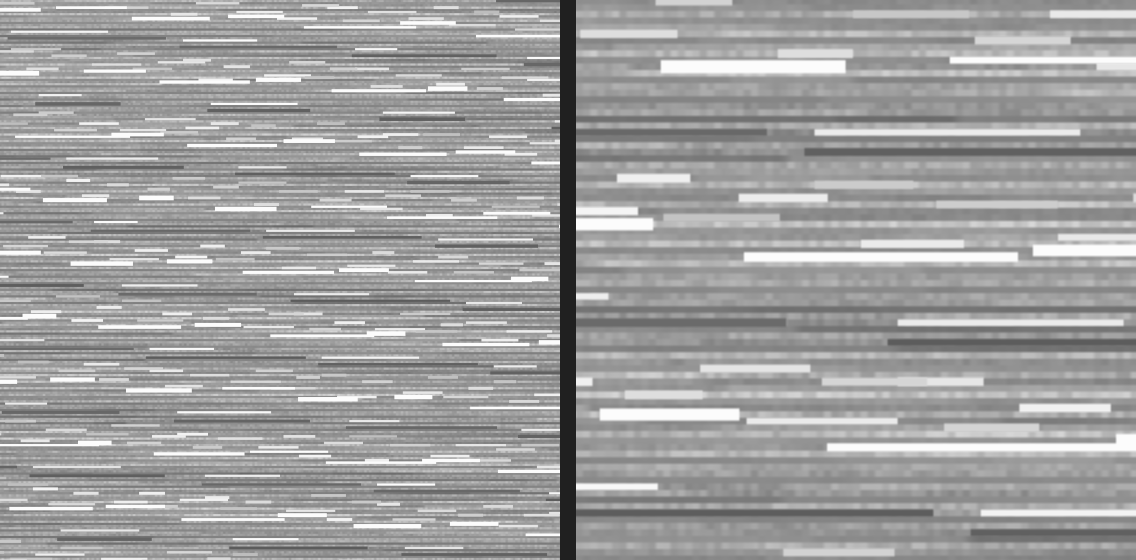
Left: the whole. Right: its middle third, enlarged.
A three.js fragment shader for this texture:

```glsl
// Brushed grey surface: fine horizontal rows of varying tone with faint speckle,
// crossed by thin white, pale and dark dashes. The dashes repeat on a slanted
// lattice, with length, height and tone varied by hash in every lattice cell.
varying vec2 vUv;

const float ROWS = 256.0;                   // thin rows across the height
const float TAU = 6.2831853;
const vec2 STEP_A = vec2(0.3073, 0.0153);   // lattice step along a row
const vec2 STEP_B = vec2(0.0495, 0.1133);   // lattice step down the sheet
const vec2 ORIGIN = vec2(0.0195, 0.0560);

const float WHITE = 0.99;
const float DARK = 0.36;
const float MID_GREY = 0.607;

float hash(vec2 p) {
  return fract(sin(dot(p, vec2(127.1, 311.7))) * 43758.5453);
}

// Random levels along a row, joined by a blend of the given width.
float rowNoise(float x, float row, float blend) {
  float cell = floor(x);
  float t = smoothstep(1.0 - blend, 1.0, x - cell);
  return mix(hash(vec2(cell, row)), hash(vec2(cell + 1.0, row)), t);
}

// Coordinates of a point counted in lattice steps.
vec2 toLattice(vec2 p) {
  float area = STEP_A.x * STEP_B.y - STEP_A.y * STEP_B.x;
  return vec2(p.x * STEP_B.y - p.y * STEP_B.x,
              p.y * STEP_A.x - p.x * STEP_A.y) / area;
}

// Tone of one fine row: regular ribs, long level changes and speckle.
float rowTone(float x, float row) {
  float rib = cos(TAU * row / 2.9);
  float longLevel = rowNoise(x * 3.0 + hash(vec2(row, 3.7)) * 9.0, row, 0.03) - 0.5;
  float shortLevel = rowNoise(x * 14.0 + hash(vec2(row, 8.1)) * 9.0, row + 400.0, 0.1) - 0.5;
  float speckle = rowNoise(x * 230.0, row + 900.0, 0.8) - 0.5;
  return MID_GREY + 0.092 * rib + 0.11 * longLevel + 0.05 * shortLevel
       + speckle * (0.07 + 0.06 * rib);
}

// Blend neighbouring rows over a narrow edge.
float ribbedBase(vec2 p) {
  float y = p.y * ROWS - 0.5;
  float row = floor(y);
  float t = smoothstep(0.22, 0.78, y - row);
  return mix(rowTone(p.x, row), rowTone(p.x, row + 1.0), t);
}

// One dash per lattice cell; returns coverage in x and a cell random in y.
vec2 dash(vec2 p, vec2 offset, float len, float lift, float thick, float seed) {
  vec2 q = toLattice(p - ORIGIN - offset);
  vec2 cell = floor(q + vec2(0.03, 0.5));
  float rnd = hash(cell + seed * 17.3);
  float rnd2 = hash(cell * 1.7 + seed * 5.9 + 40.0);
  vec2 start = ORIGIN + offset + cell.x * STEP_A + cell.y * STEP_B;
  start.y += lift * (rnd2 - 0.5);
  float rowCentre = (floor(start.y * ROWS) + 0.5) / ROWS;
  float dashLen = min(len * mix(0.6, 1.4, rnd), 0.285);
  float dx = p.x - start.x;
  float along = smoothstep(-0.001, 0.001, dx)
              * (1.0 - smoothstep(dashLen - 0.001, dashLen + 0.001, dx));
  // Shorter dashes are the thicker ones
  float halfRows = 0.5 + thick * (1.0 - rnd);
  float across = 1.0 - smoothstep(halfRows - 0.28, halfRows + 0.28,
                                  abs(p.y - rowCentre) * ROWS);
  return vec2(along * across, rnd2);
}

void main() {
  vec2 p = vec2(vUv.x, 1.0 - vUv.y);

  // Ribbed ground, with a broad slanted swing between dark and light bands
  float band = toLattice(p - ORIGIN).y;
  float tone = ribbedBase(p) - 0.028 * cos(TAU * (band - 0.03));

  // Clusters of short pale dashes in the light bands
  for (int i = 0; i < 7; i++) {
    float k = float(i);
    vec2 offset = vec2(fract(k * 0.618) * 0.307, 0.034 + 0.0062 * k);
    vec2 pale = dash(p, offset, 0.065, 0.012, 0.2, k + 5.0);
    tone = mix(tone, mix(0.74, 0.96, pale.y), pale.x);
  }

  // Dark dash just below the start of a thin white one
  vec2 dark = dash(p, vec2(-0.006, 0.0143), 0.25, 0.0, 0.3, 1.0);
  tone = mix(tone, DARK + 0.06 * dark.y, dark.x);
  vec2 lead = dash(p, vec2(0.0), 0.125, 0.0, 0.0, 2.0);
  tone = mix(tone, WHITE - 0.1 * lead.y, lead.x);

  // Two longer white dashes lower in each cell
  vec2 longWhite = dash(p, vec2(-0.042, 0.0755), 0.15, 0.003, 0.6, 3.0);
  tone = mix(tone, WHITE, longWhite.x);
  vec2 sideWhite = dash(p, vec2(0.13, 0.071), 0.1, 0.004, 0.6, 4.0);
  tone = mix(tone, WHITE, sideWhite.x);

  gl_FragColor = vec4(vec3(clamp(tone, 0.0, 1.0)), 1.0);
}
```
